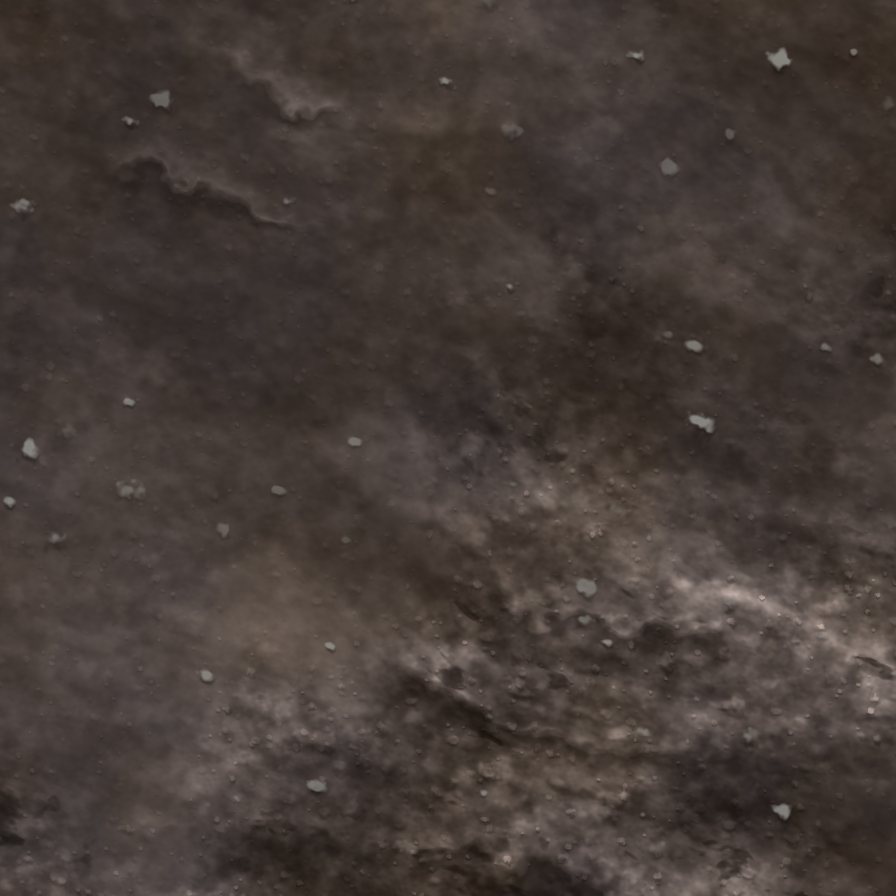
A WebGL 2 fragment shader for this texture:

```glsl
#version 300 es
precision highp float;
// Dark, damp earth with faint streaks that fall gently to the right.
// Layered value noise gives the stains and grain; warped ledges have a pale
// crest and a shaded foot; jittered cells scatter clods, pebbles and grit.

#define DARK vec3(0.190, 0.156, 0.138)
#define LIGHT vec3(0.430, 0.380, 0.356)
#define STONE vec3(0.60, 0.60, 0.58)
#define BASE_TONE 0.263
#define SLOPE 0.28
#define STAIN 0.22
#define STREAK 0.23
#define GRAIN 0.25
#define LEDGES 4.6
#define LEDGE_DEPTH 0.34
#define PATCH 0.30
#define WARM_TINT 0.011

uniform vec2 u_resolution;
out vec4 fragColor;

// Integer hash: two random values in 0..1 per lattice cell
vec2 hash2(vec2 cell, uint seed) {
  uvec2 q = uvec2(ivec2(cell)) * uvec2(1597334677u, 3812015801u);
  uint h = (q.x ^ q.y ^ (seed * 668265263u)) * 1597334677u;
  h = (h ^ (h >> 15)) * 2246822519u;
  h ^= h >> 13;
  uint k = h * 3266489917u;
  k ^= k >> 16;
  return vec2(h & 65535u, k & 65535u) / 65535.0;
}

// Smooth value noise in -1..1
float noise(vec2 p) {
  vec2 i = floor(p), f = fract(p);
  f = f * f * f * (f * (f * 6.0 - 15.0) + 10.0);
  float low = mix(hash2(i, 1u).x, hash2(i + vec2(1, 0), 1u).x, f.x);
  float high = mix(hash2(i + vec2(0, 1), 1u).x, hash2(i + vec2(1, 1), 1u).x, f.x);
  return 2.0 * mix(low, high, f.y) - 1.0;
}

// Octaves keep their axes, so stretched input stays streaky
float fbm(vec2 p, int octaves) {
  float sum = 0.0, amp = 1.0;
  for (int i = 0; i < octaves; i++) {
    sum += amp * noise(p);
    p = mat2(1.98, 0.28, -0.28, 1.98) * p + 17.3;
    amp *= 0.55;
  }
  return sum;
}

// Scattered lumps: x = lit body, y = shade on the lower side
vec2 lumps(vec2 p, float cells, float share, float stretch, uint seed) {
  p *= cells;
  vec2 home = floor(p), result = vec2(0.0);
  float ragged = 0.55 * fbm(p * 3.0, 2);
  for (int y = -1; y <= 1; y++) {
    for (int x = -1; x <= 1; x++) {
      vec2 cell = home + vec2(x, y);
      vec2 kind = hash2(cell, seed + 1u);
      if (kind.x > share) continue;
      vec2 d = p - cell - 0.15 - 0.7 * hash2(cell, seed);
      float radius = mix(0.13, 0.34, kind.y * kind.y);
      vec2 squash = vec2(1.0 / stretch, 1.0) / radius;
      float body = 1.0 - smoothstep(0.3, 1.3, length(d * squash) + ragged);
      vec2 below = d + vec2(-0.3, 0.9) * radius;
      float shade = 1.0 - smoothstep(0.3, 1.4, length(below * squash) + ragged);
      float strength = mix(0.3, 1.0, hash2(cell, seed + 2u).x);
      result = max(result, strength * vec2(body, shade));
    }
  }
  return vec2(result.x, result.y * (1.0 - result.x));
}

void main() {
  vec2 uv = gl_FragCoord.xy / u_resolution.y;

  // Coordinates along and across the slope, bent by slow noise
  float c = cos(SLOPE), s = sin(SLOPE);
  vec2 slope = vec2(c * uv.x - s * uv.y, s * uv.x + c * uv.y) + 4.0;
  vec2 flow = slope + 0.05 * vec2(noise(uv * 3.0 + 7.0), noise(uv * 3.0 + 31.0));
  flow += 0.006 * vec2(noise(uv * 28.0 + 5.0), noise(uv * 28.0 + 63.0));

  // Stains, streaks and grain, rougher in some zones than in others
  float rough = smoothstep(-0.7, 0.4, fbm(flow * vec2(2.2, 3.5) + 41.0, 3));
  float tone = STAIN * fbm(flow * vec2(2.4, 4.4), 3);
  tone += STREAK * fbm(flow * vec2(8.0, 17.0) + 9.0, 4) * mix(0.45, 1.0, rough);
  tone += GRAIN * fbm(slope * vec2(52.0, 66.0), 3) * mix(0.35, 0.9, rough);

  // Pale dry patches with crumbled edges
  float dry = fbm(flow * vec2(5.0, 10.0) + 83.0, 5);
  tone += PATCH * smoothstep(0.25, 0.85, dry) * mix(0.5, 1.0, rough);

  // Broken ledges: pale crest above, dark foot below
  float rise = flow.y * LEDGES + 0.3 * fbm(flow * 2.4 + 3.0, 3) + 0.09 * fbm(uv * 30.0, 3);
  float f = fract(rise);
  float crest = smoothstep(0.0, 0.07, f) * exp(-7.0 * f);
  float foot = smoothstep(0.78, 0.96, f) * (1.0 - smoothstep(0.96, 1.0, f));
  float broken = smoothstep(0.0, 0.8, fbm(flow * vec2(4.0, 5.0) + 23.0, 5));
  tone += LEDGE_DEPTH * broken * (1.6 * crest - 0.8 * foot);

  // Small dark hollows and cracks
  float hollow = smoothstep(0.8, 1.3, fbm(flow * vec2(17.0, 30.0) + 57.0, 4));
  tone -= 0.5 * hollow * rough;

  // Clods, crumbs, grit and pale pebbles
  vec2 clods = lumps(flow, 17.0, 0.30, 2.0, 10u) * rough;
  vec2 crumbs = lumps(slope, 38.0, 0.28, 1.5, 40u) * rough;
  vec2 grit = lumps(slope, 78.0, 0.26, 1.2, 20u) * mix(0.4, 1.0, rough);
  vec2 pebbles = lumps(slope, 34.0, 0.035, 1.4, 30u);
  tone += 0.26 * clods.x - 0.26 * clods.y + 0.28 * crumbs.x - 0.28 * crumbs.y;
  tone += 0.36 * grit.x - 0.30 * grit.y - 0.35 * pebbles.y;

  // Tone to earth colour, with warm and cool drifts
  float level = BASE_TONE * exp(tone);
  vec3 color = mix(DARK, LIGHT, (level - DARK.r) / (LIGHT.r - DARK.r));
  color += WARM_TINT * fbm(uv * 6.0 + 77.0, 4) * vec3(0.5, 0.0, -1.0);
  color = mix(color, STONE, 0.8 * pebbles.x);
  fragColor = vec4(clamp(color, 0.0, 1.0), 1.0);
}
```
